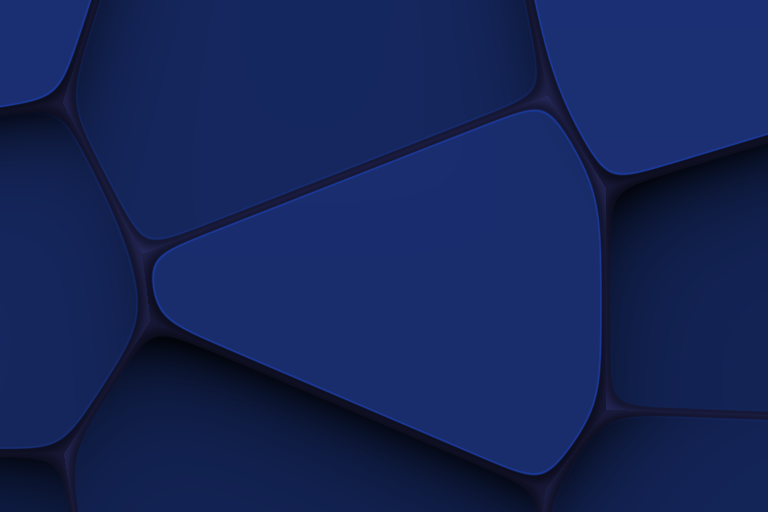
Write a WebGL 1 fragment shader that draws this background.

```glsl
precision highp float;

uniform vec2 u_resolution;

#define CELLS 9
#define GAP 0.0078
#define ROUNDING 0.0234
#define SHADOW_REACH 0.075
#define SHADOW_DEPTH 0.86
#define RIM_WIDTH 0.0016
#define LOW_BLUE vec3(0.060, 0.120, 0.290)
#define HIGH_BLUE vec3(0.104, 0.183, 0.445)
#define RIM_BLUE vec3(0.110, 0.260, 0.740)
#define GROOVE_DARK vec3(0.085, 0.090, 0.205)
#define GROOVE_LIGHT vec3(0.155, 0.165, 0.370)

// Each plate: centre in canvas heights from the middle, then elevation
vec3 plates[CELLS];

void placePlates() {
  plates[0] = vec3(-0.010, 0.012, 0.90);
  plates[1] = vec3(-0.127, 0.311, 0.50);
  plates[2] = vec3(0.736, 0.479, 1.00);
  plates[3] = vec3(0.877, 0.012, 0.30);
  plates[4] = vec3(0.852, -0.645, 0.40);
  plates[5] = vec3(-0.248, -0.545, 0.30);
  plates[6] = vec3(-0.922, -0.105, 0.53);
  plates[7] = vec3(-1.027, 0.602, 0.95);
  plates[8] = vec3(-0.930, -0.660, 0.15);
}

vec3 nearestPlate(vec2 p) {
  vec3 best = plates[0];
  for (int i = 1; i < CELLS; i++) {
    if (distance(p, plates[i].xy) < distance(p, best.xy)) best = plates[i];
  }
  return best;
}

// Shadow dropped downwards from the higher side of a border
float dropShadow(float rise, float upward, float dist) {
  float facing = max(0.0, 0.3 + 0.7 * upward);
  return smoothstep(0.0, 0.5, rise) * facing * exp(-dist / SHADOW_REACH);
}

void main() {
  vec2 p = (gl_FragCoord.xy - 0.5 * u_resolution) / u_resolution.y;
  float pixel = 1.0 / u_resolution.y;
  placePlates();
  vec3 plate = nearestPlate(p);

  // Soft minimum of the border distances, with shadows from the neighbours
  float borderSum = 0.0;
  float plateShade = 0.0;
  float grooveShade = 0.0;
  for (int i = 0; i < CELLS; i++) {
    vec2 span = plates[i].xy - plate.xy;
    if (dot(span, span) > 0.0001) {
      vec2 normal = normalize(span);
      float dist = dot(0.5 * (plates[i].xy + plate.xy) - p, normal);
      float rise = plates[i].z - plate.z;
      borderSum += exp(-dist / ROUNDING);
      plateShade += dropShadow(rise, normal.y, dist);
      grooveShade += dropShadow(abs(rise), sign(rise) * normal.y, dist);
    }
  }
  float inside = -ROUNDING * log(borderSum) - GAP;

  // Plate surface and its lit rim
  vec3 surface = mix(LOW_BLUE, HIGH_BLUE, plate.z) * (1.0 + 0.04 * p.y);
  surface *= 1.0 - SHADOW_DEPTH * min(plateShade, 1.0);
  float rim = 1.0 - smoothstep(0.0, RIM_WIDTH + pixel, abs(inside - RIM_WIDTH));
  float rimLight = smoothstep(0.2, 0.9, plate.z) * (1.0 - min(plateShade, 1.0));
  surface = mix(surface, RIM_BLUE, 0.6 * rim * rimLight);

  // Groove, lightest where it widens
  vec3 groove = mix(GROOVE_DARK, GROOVE_LIGHT, smoothstep(0.0, 0.022, -inside));
  groove *= 1.0 - 0.45 * min(grooveShade, 1.0);

  vec3 color = mix(groove, surface, smoothstep(-pixel, pixel, inside));
  gl_FragColor = vec4(color, 1.0);
}
```
